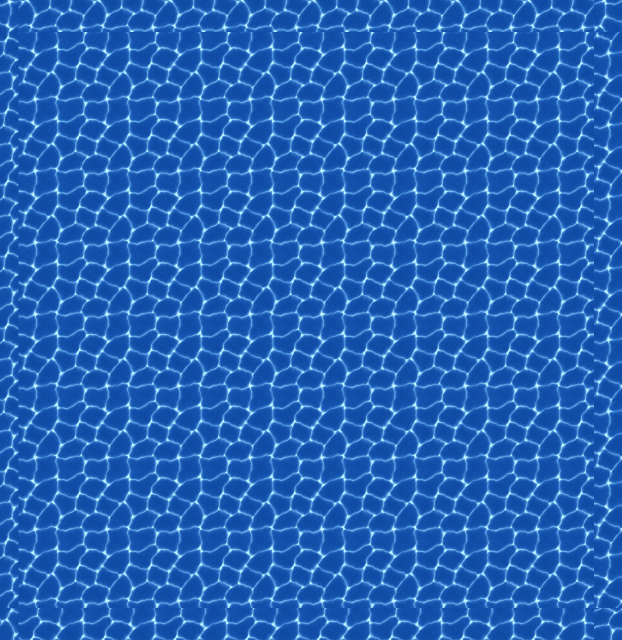
Give the GLSL for this texture, as a Shadertoy shader.

```glsl
const float TAU = 6.2832;
const float TILES_DOWN = 8.93;
const vec2 CELLS = vec2(3.0, 4.0);   // cells per repeat; even rows keep the stagger seamless

const vec3 DEEP    = vec3(0.055, 0.285, 0.635);
const vec3 WATER   = vec3(0.085, 0.335, 0.695);
const vec3 CAUSTIC = vec3(0.34, 0.62, 0.90);
const vec3 GLINT   = vec3(0.76, 0.97, 0.99);

vec2 hash2(vec2 p) {
    vec3 q = fract(p.xyx * vec3(0.1031, 0.1030, 0.0973));
    q += dot(q, q.yzx + 33.33);
    return fract((q.xx + q.yz) * q.zy);
}

// Layered sines that repeat on the unit tile, roughly -1 to 1
float swell(vec2 p, float phase) {
    vec2 a = TAU * p;
    return 0.4 * sin(2.0 * a.x + 3.0 * a.y + phase)
         + 0.35 * sin(4.0 * a.x - 3.0 * a.y + 2.3 * phase)
         + 0.25 * sin(5.0 * a.x + 6.0 * a.y + 4.1 * phase);
}

// Bend straight walls into curves with a slight fine wobble
vec2 ripple(vec2 p, float amount) {
    vec2 a = TAU * p;
    vec2 broad = sin(2.0 * a.yx + vec2(0.6, 2.1));
    vec2 medium = sin(4.0 * a.yx + a + vec2(3.4, 1.2));
    vec2 fine = sin(11.0 * a.yx - 3.0 * a + vec2(1.1, 4.5));
    return p + amount * (broad + 0.5 * medium + 0.16 * fine);
}

// Metric that draws cells out along the rising diagonal
vec2 diagonal(vec2 v, float stretch) {
    vec2 r = vec2(v.x + v.y, v.y - v.x) * 0.7071;
    return r * vec2(1.0 / stretch, stretch);
}

// Distance from the origin to the line halfway between two seeds
float wallDistance(vec2 a, vec2 b) {
    return dot(0.5 * (a + b), normalize(b - a));
}

// x: nearest wall, y: second wall, z: cell centre distance, w: cell tone
vec4 cellular(vec2 p, vec2 cells, float jitter, float stretch) {
    vec2 home = floor(p * cells);
    vec2 s1 = vec2(9.0), s2 = s1, s3 = s1;
    vec3 near = vec3(99.0);
    float tone = 0.0;
    for (int j = -2; j <= 2; j++) {
        for (int i = -2; i <= 2; i++) {
            vec2 id = home + vec2(i, j);
            vec2 rnd = hash2(mod(id, cells) + 23.0);
            vec2 seed = id + 0.5 + jitter * (rnd - 0.5);
            seed.x += 0.5 * mod(id.y, 2.0) - 0.25;
            vec2 s = diagonal(seed / cells - p, stretch);
            float d = dot(s, s);
            if (d < near.x) {
                near = vec3(d, near.xy);
                s3 = s2; s2 = s1; s1 = s;
                tone = rnd.x;
            } else if (d < near.y) {
                near = vec3(near.x, d, near.y);
                s3 = s2; s2 = s;
            } else if (d < near.z) {
                near.z = d;
                s3 = s;
            }
        }
    }
    float a = wallDistance(s1, s2);
    float b = wallDistance(s1, s3);
    return vec4(min(a, b), max(a, b), sqrt(near.x), tone);
}

// Slip the repeats sideways inside narrow border strips
vec2 slipBorders(vec2 p, vec2 low, vec2 high, vec2 slip) {
    vec2 outside = step(high, p) - step(p, low);
    return p + outside.yx * slip;
}

vec3 poolColor(vec2 tile) {
    vec4 cell = cellular(ripple(tile, 0.021), CELLS, 0.78, 1.14);

    // Body of each cell: soft dark lobes with faint rings and grain
    float rings = 0.12 * sin(cell.z * 110.0 + 3.0 * swell(tile, 0.4));
    float grain = 0.25 * sin(TAU * 17.0 * tile.x + 4.0 * swell(tile, 3.0))
                       * sin(TAU * 19.0 * tile.y + 3.0 * swell(tile, 1.0));
    float lobe = 0.1 + 0.25 * cell.w + 0.2 * swell(tile, 1.7) + 2.5 * cell.z;
    vec3 color = mix(DEEP, WATER, clamp(lobe + rings + grain, 0.0, 1.0));

    // Thin threads along walls, with compact knots where they meet
    float strength = 0.66 + 0.28 * swell(tile, 5.2);
    float thread = strength * exp(-cell.x / 0.0125);
    float knotSize = 0.021 + 0.013 * swell(tile, 2.6);
    float knot = exp(-cell.y * cell.y / (knotSize * knotSize));
    float light = clamp(thread + 0.7 * knot, 0.0, 1.0);

    color = mix(color, CAUSTIC, clamp(light * 2.0, 0.0, 1.0));
    return mix(color, GLINT, clamp(light * 2.0 - 1.0, 0.0, 1.0));
}

void mainImage(out vec4 fragColor, in vec2 fragCoord) {
    vec2 extent = iResolution.xy / iResolution.y;
    vec2 low = vec2(0.029, 0.05);
    vec2 high = extent - vec2(0.044, 0.05);

    // Average a 2 x 2 grid of samples for smooth edges
    vec3 sum = vec3(0.0);
    for (int k = 0; k < 4; k++) {
        vec2 offset = vec2(k % 2, k / 2) * 0.5 - 0.25;
        vec2 p = (fragCoord + offset) / iResolution.y;
        sum += poolColor(slipBorders(p, low, high, vec2(0.04)) * TILES_DOWN);
    }
    fragColor = vec4(sum / 4.0, 1.0);
}
```
